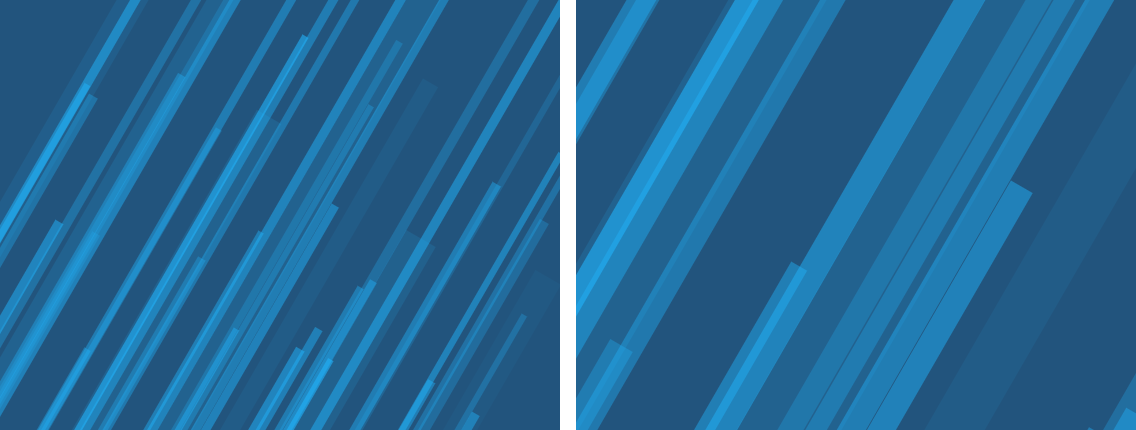
Left: the whole. Right: its middle third, enlarged.
Reproduce this background procedurally as a Shadertoy shader.

```glsl
// Slanted light streaks on a deep blue ground.
// The canvas is rotated into (across, along) axes; faint wide bands and paired
// thin strands with square tips are scattered by hashes and blended as glass.

const vec3  GROUND      = vec3(0.132, 0.330, 0.490);
const vec3  GLOW        = vec3(0.130, 0.700, 0.980);
const vec2  LEAN        = vec2(0.5, 0.8660254);   // direction of travel, 60 degrees
const int   BANDS       = 7;
const int   SPINES      = 22;                     // each carries one or two strands
const vec2  SPREAD      = vec2(-0.27, 0.98);      // range of positions across
const vec2  BAND_HALF   = vec2(0.018, 0.040);     // half widths, canvas height = 1
const vec2  STRAND_HALF = vec2(0.007, 0.012);
const vec2  BAND_ALPHA  = vec2(0.03, 0.15);
const vec2  MAIN_ALPHA  = vec2(0.26, 0.52);
const vec2  TWIN_ALPHA  = vec2(0.14, 0.62);
const vec2  REACH       = vec2(0.10, 1.60);       // tip position; above 1 leaves the canvas
const float TWIN_CHANCE = 0.72;
const float TWIN_SHIFT  = 0.022;
const float JITTER      = 1.6;                    // in units of spine spacing

float hash(float n, float salt) {
    return fract(sin(n * 12.9898 + salt * 78.233 + 1.7) * 43758.5);
}

float pick(vec2 range, float n, float salt) {
    return mix(range.x, range.y, hash(n, salt));
}

// Distances along the slanted line at which it enters and leaves the canvas
vec2 crossing(float across, float aspect) {
    float slope = LEAN.x / LEAN.y;
    float enter = max(across * slope, -across / slope);
    float leave = min((across + LEAN.x) * slope + LEAN.y,
                      (aspect * LEAN.y - across) / slope + aspect * LEAN.x);
    return vec2(enter, leave);
}

// Coverage of a streak that comes in from below and ends in a square tip
float streak(vec2 q, float center, float halfWidth, float reach, float aspect, float pixel) {
    vec2 ends = crossing(center, aspect);
    float tip = mix(ends.x, ends.y, reach);
    float d = max(abs(q.x - center) - halfWidth, q.y - tip);
    return clamp(0.5 - d / pixel, 0.0, 1.0);
}

void mainImage(out vec4 fragColor, in vec2 fragCoord) {
    float pixel = 1.0 / iResolution.y;
    float aspect = iResolution.x * pixel;
    vec2 p = fragCoord * pixel;
    vec2 q = vec2(p.x * LEAN.y - p.y * LEAN.x, dot(p, LEAN));   // across, along
    vec3 color = GROUND;

    // Faint wide bands
    for (int i = 0; i < BANDS; i++) {
        float n = float(i);
        float center = mix(SPREAD.x, SPREAD.y, (n + hash(n, 1.0)) / float(BANDS));
        float cover = streak(q, center, pick(BAND_HALF, n, 2.0), pick(REACH, n, 3.0) + 0.3,
                             aspect, pixel);
        color = mix(color, GLOW, cover * pick(BAND_ALPHA, n, 4.0));
    }

    // Thin strands, many with an overlapping twin
    for (int i = 0; i < SPINES; i++) {
        float n = float(i) + 20.0;
        float slot = (float(i) + 0.5 + JITTER * (hash(n, 5.0) - 0.5)) / float(SPINES);
        float center = mix(SPREAD.x, SPREAD.y, slot);
        float cover = streak(q, center, pick(STRAND_HALF, n, 6.0), pick(REACH, n, 7.0),
                             aspect, pixel);
        color = mix(color, GLOW, cover * pick(MAIN_ALPHA, n, 8.0));

        float twinCenter = center + TWIN_SHIFT * (2.0 * hash(n, 9.0) - 1.0);
        float twin = streak(q, twinCenter, pick(STRAND_HALF, n, 10.0), pick(REACH, n, 11.0),
                            aspect, pixel);
        twin *= step(hash(n, 12.0), TWIN_CHANCE);
        color = mix(color, GLOW, twin * pick(TWIN_ALPHA, n, 13.0));
    }

    fragColor = vec4(color, 1.0);
}
```
